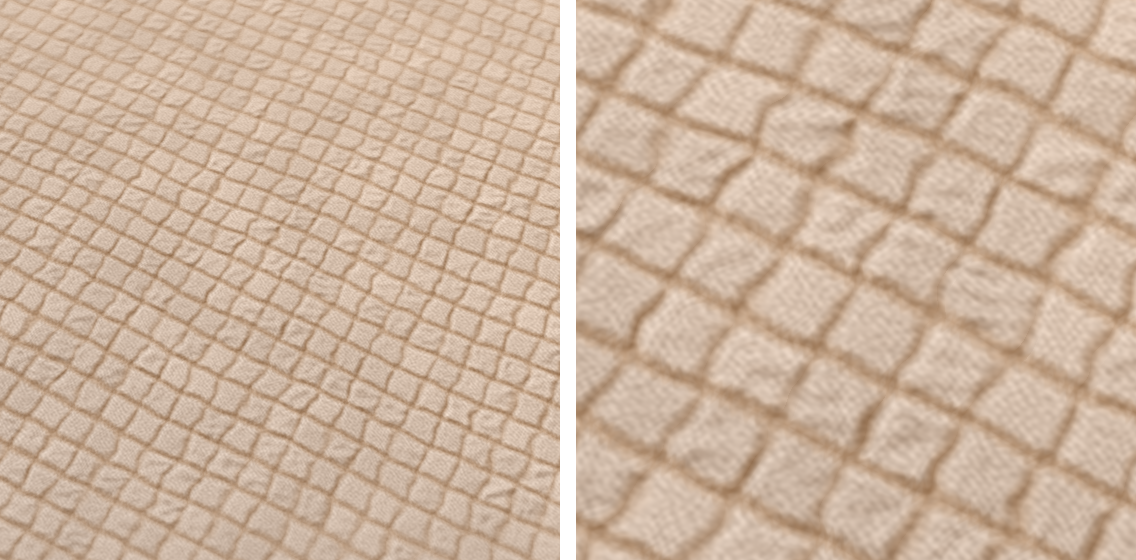
Left: the whole. Right: its middle third, enlarged.
Give the GLSL for this texture, as a WebGL 1 fragment shader.

```glsl
precision highp float;
// Quilted beige knit seen at a slant: puffed cells between stitched seams.
// A perspective-corrected skewed grid gives the cells; a noisy height field is
// lit from the upper left, and focus softens towards the top and bottom.

uniform vec2 u_resolution;

#define ROW_STEP vec2(0.0445, -0.0200) // one cell along a row
#define COL_STEP vec2(0.0235, 0.0405)  // one cell up a column
#define PERSPECTIVE 0.37
#define WOBBLE 0.13
#define WRINKLE 0.60
#define RELIEF 0.165
#define THREADS 8.0
#define CLOTH_NEAR vec3(0.795, 0.715, 0.650)
#define CLOTH_FAR vec3(0.862, 0.770, 0.690)
#define SEAM vec3(0.738, 0.615, 0.505)
#define LIGHT_STEP vec2(-0.15, 0.085)
#define FOCUS_Y 0.42

float hash(vec2 p) {
  vec3 q = fract(vec3(p.xyx) * 0.1031);
  q += dot(q, q.yzx + 33.33);
  return fract((q.x + q.y) * q.z);
}

vec2 gradientAt(vec2 p) {
  float angle = 6.2832 * hash(p);
  return vec2(cos(angle), sin(angle));
}

float noise(vec2 p) {
  vec2 i = floor(p), f = p - i;
  vec2 s = f * f * f * (f * (f * 6.0 - 15.0) + 10.0);
  vec2 e = vec2(1.0, 0.0);
  float low = mix(dot(gradientAt(i), f), dot(gradientAt(i + e), f - e), s.x);
  float high = mix(dot(gradientAt(i + e.yx), f - e.yx),
                   dot(gradientAt(i + 1.0), f - 1.0), s.x);
  return mix(low, high, s.y);
}

// Canvas position to cell coordinates on the receding cloth
vec2 clothCoords(vec2 p) {
  vec2 c = p - 0.5;
  c /= 1.0 - PERSPECTIVE * c.y;
  float area = ROW_STEP.x * COL_STEP.y - ROW_STEP.y * COL_STEP.x;
  return vec2(c.x * COL_STEP.y - c.y * COL_STEP.x,
              c.y * ROW_STEP.x - c.x * ROW_STEP.y) / area + 60.0;
}

// Uneven seams: columns wander more than the stitched rows
vec2 warp(vec2 q) {
  return q + vec2(WOBBLE * 1.6 * noise(q * 1.1) + WOBBLE * noise(q * 2.3 + 17.0),
                  WOBBLE * 0.9 * noise(q * 1.2 + 41.0) + 0.4 * noise(q * 0.13));
}

// Rounded puff with weak or strong column creases
float pillow(vec2 q, float blur) {
  vec2 gap = 0.5 - abs(fract(q) - 0.5);
  float crease = 0.78 + 0.5 * noise(q * 0.9 + 9.0);
  float across = smoothstep(-0.04 - 0.08 * blur, 0.20 + 0.09 * blur, gap.x);
  float along = smoothstep(-0.04 - 0.08 * blur, 0.19 + 0.09 * blur, gap.y);
  return mix(1.0, across, crease) * along;
}

float height(vec2 q, float blur) {
  vec2 cell = floor(q);
  float folds = noise(vec2(q.x * 1.7 + q.y * 1.5, q.y * 3.1 - q.x * 1.8)
                      + 7.0 * hash(cell));
  float body = pillow(q, blur);
  return body * (1.0 + WRINKLE * folds * hash(cell + 5.0) * 2.0);
}

void main() {
  vec2 p = gl_FragCoord.xy / u_resolution;
  float blur = smoothstep(0.15, 0.62, abs(p.y - FOCUS_Y));
  vec2 flatCoords = clothCoords(p);
  vec2 q = warp(flatCoords);

  // Relief lit from the upper left
  float puff = pillow(q, blur);
  float slope = height(q, blur) - height(warp(flatCoords + LIGHT_STEP), blur);
  float relief = RELIEF * (1.0 - 0.25 * blur);

  // Cloth tint with slow, per-cell and corner variation
  vec3 cloth = mix(CLOTH_NEAR, CLOTH_FAR, smoothstep(0.05, 1.65, p.x * 0.6 + p.y * 1.1));
  cloth += 0.035 * noise(q * 0.3 + 3.0) + 0.030 * (hash(floor(q)) - 0.5) * puff;
  vec3 seam = SEAM + (cloth - CLOTH_NEAR) * 0.8;
  vec3 color = mix(seam, cloth, mix(puff, 1.0, 0.12 + 0.18 * blur));
  color += slope * relief * vec3(0.9, 1.0, 1.08) * (slope > 0.0 ? 0.4 : 1.0);

  // Fine knit on the cells, and zigzag stitches on the row seams
  float sharp = 1.0 - 0.85 * blur;
  vec2 thread = q * THREADS * 6.2832;
  float knit = sin(thread.y + 0.5 * thread.x) * 0.6 + sin(thread.x - 0.4 * thread.y) * 0.4;
  color += 0.025 * knit * sharp * puff;
  float rowGap = abs(fract(q.y + 0.5) - 0.5);
  float zigzag = abs(rowGap - 0.06 - 0.04 * sin(thread.x * 0.75));
  float stitch = 1.0 - smoothstep(0.01, 0.08, zigzag);
  color -= vec3(0.024, 0.032, 0.040) * stitch * sharp;

  // Loose fibre grain
  color += 0.075 * noise(flatCoords * vec2(9.0, 12.0)) * (0.3 + 0.7 * sharp);
  gl_FragColor = vec4(clamp(color, 0.0, 1.0), 1.0);
}
```
